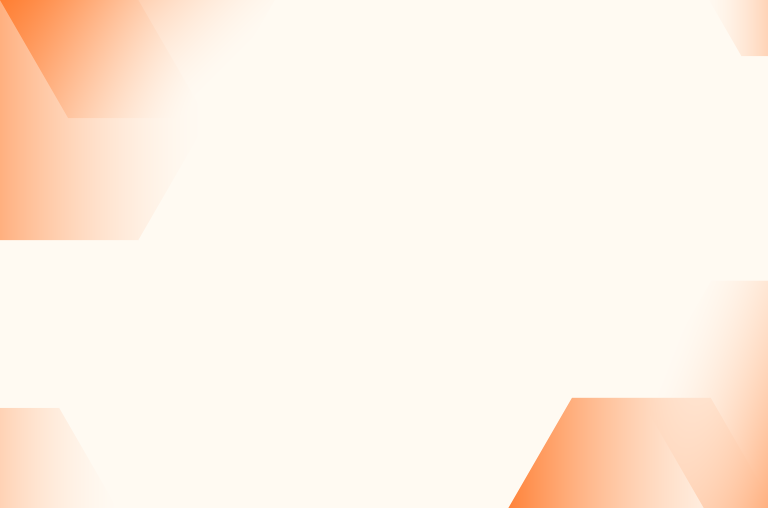
Reproduce this background procedurally as a WebGL 2 fragment shader.

```glsl
#version 300 es
precision highp float;
// Cream backdrop with fading orange hexagons overlapping in the corners.
uniform vec2 u_resolution;
out vec4 fragColor;

// Signed distance to a flat-topped hexagon.
float hexagon(vec2 p, float apothem) {
    p = abs(p);
    return max(p.y, dot(p, vec2(0.8660, 0.5))) - apothem;
}

// Lays a hexagon over the colour, strongest at "solid" and gone at "clear".
vec3 layHexagon(vec3 color, vec2 p, vec2 center, vec2 solid, vec2 clear) {
    vec2 axis = clear - solid;
    float t = clamp(dot(p - solid, axis) / dot(axis, axis), 0.0, 1.0);
    float pixel = 1.0 / u_resolution.y;
    float cover = smoothstep(0.6 * pixel, -0.6 * pixel, hexagon(p - center, 0.2365));
    return mix(color, vec3(1.0, 0.49, 0.19), cover * 0.97 * pow(1.0 - t, 1.7));
}

void main() {
    // One unit is the canvas height.
    vec2 p = gl_FragCoord.xy / u_resolution.y;
    vec3 color = vec3(1.0, 0.98, 0.95);

    // Upper left pair
    color = layHexagon(color, p, vec2(0.1357, 0.7637), vec2(-0.136, 0.76), vec2(0.408, 0.76));
    color = layHexagon(color, p, vec2(0.2706, 1.004), vec2(0.0, 1.0), vec2(0.296, 0.704));

    // Upper right and lower left corners
    color = layHexagon(color, p, vec2(1.596, 1.126), vec2(1.639, 1.0), vec2(1.381, 1.0));
    color = layHexagon(color, p, vec2(-0.020, -0.0395), vec2(-0.223, 0.0), vec2(0.241, 0.0));

    // Lower right pair
    color = layHexagon(color, p, vec2(1.5365, 0.211), vec2(1.606, -0.038), vec2(1.235, 0.107));
    color = layHexagon(color, p, vec2(1.2625, -0.0195), vec2(0.995, 0.0), vec2(1.531, 0.0));

    fragColor = vec4(color, 1.0);
}
```
